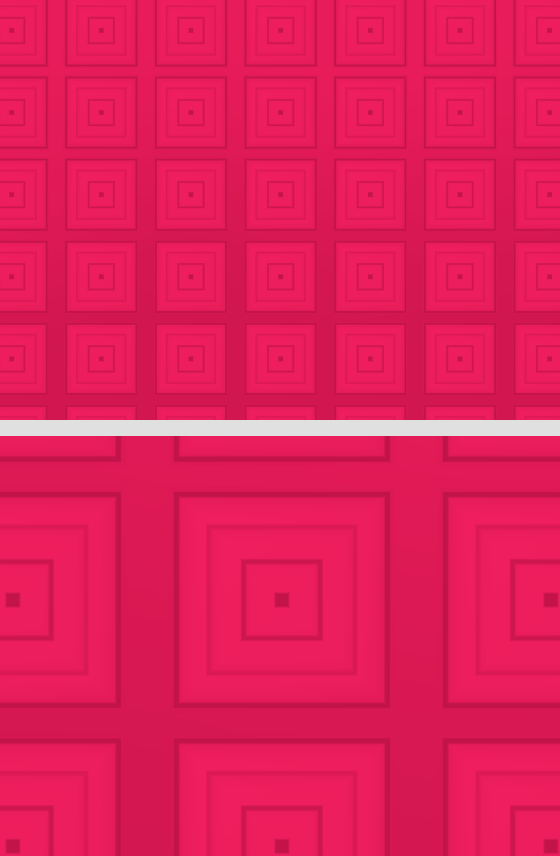
Top: the whole. Bottom: its middle third, enlarged.
Reproduce this pattern procedurally as a WebGL 2 fragment shader.

```glsl
#version 300 es
precision highp float;
// Grid of embossed crimson tiles, each holding concentric squares and a centre dot.

uniform vec2 u_resolution;
out vec4 outColor;

// Lengths are fractions of the canvas height.
const vec2 PERIOD = vec2(0.2135, 0.1955);
const vec2 TILE_CENTRE = vec2(0.0015, 0.5365); // x is measured from mid-canvas
const float TILE_HALF = 0.0862;
const float MIDDLE_HALF = 0.0597;
const float INNER_HALF = 0.0322;
const float DOT_HALF = 0.0056;

const vec3 GROUND_LIGHT = vec3(0.910, 0.110, 0.350);
const vec3 GROUND_DARK = vec3(0.820, 0.088, 0.312);
const vec3 TILE_COLOR = vec3(0.932, 0.118, 0.365);
const vec3 SHADOW_COLOR = vec3(0.835, 0.088, 0.318);
const vec3 LINE_COLOR = vec3(0.735, 0.072, 0.278);

float hash(vec2 p) {
    vec3 q = fract(vec3(p.xyx) * 0.1031);
    q += dot(q, q.yzx + 33.33);
    return fract((q.x + q.y) * q.z);
}

float valueNoise(vec2 p) {
    vec2 cell = floor(p);
    vec2 f = fract(p);
    f = f * f * (3.0 - 2.0 * f);
    float low = mix(hash(cell), hash(cell + vec2(1.0, 0.0)), f.x);
    float high = mix(hash(cell + vec2(0.0, 1.0)), hash(cell + vec2(1.0)), f.x);
    return mix(low, high, f.y);
}

// Coverage of a solid square, given the distance d to its centre in the max norm.
float squareFill(float d, float halfSize, float soft) {
    return 1.0 - smoothstep(halfSize - soft, halfSize + soft, d);
}

// Coverage of a square outline lying just inside halfSize.
float squareLine(float d, float halfSize, float width, float soft) {
    return squareFill(d, halfSize, soft) - squareFill(d, halfSize - width, soft);
}

// Shadow that is full at the edge of a square and fades towards its centre.
float innerShadow(float d, float halfSize, float depth, float soft) {
    float fade = clamp(1.0 - (halfSize - d) / depth, 0.0, 1.0);
    return fade * fade * squareFill(d, halfSize, soft);
}

// Ground darkens downwards, with a slow uneven drift.
vec3 groundColor(vec2 p, float aspect) {
    float drift = valueNoise(p * 2.3 + 4.0) - 0.5;
    float depth = 1.0 - p.y + 0.10 * (p.x / aspect - 0.5) + 0.22 * drift;
    return mix(GROUND_LIGHT, GROUND_DARK, smoothstep(0.05, 0.85, depth));
}

vec3 drawTile(vec3 ground, vec2 p, float soft) {
    float d = max(abs(p.x), abs(p.y));

    // Raised face, a little darker at the lower right
    float slope = dot(p, vec2(-0.5, 0.5)) / TILE_HALF;
    vec3 face = TILE_COLOR * (1.0 + 0.012 * slope);

    // Soft shading inside each nested square
    float shade = 0.65 * innerShadow(d, TILE_HALF, 0.024, soft);
    shade = max(shade, 0.48 * innerShadow(d, MIDDLE_HALF, 0.015, soft));
    shade = max(shade, 0.45 * innerShadow(d, INNER_HALF, 0.013, soft));
    face = mix(face, SHADOW_COLOR, shade);

    // Outlines and centre dot
    face = mix(face, LINE_COLOR, 0.24 * squareLine(d, MIDDLE_HALF, 0.0035, soft));
    face = mix(face, LINE_COLOR, 0.60 * squareLine(d, INNER_HALF, 0.0038, soft));
    face = mix(face, LINE_COLOR, 0.85 * squareFill(d, DOT_HALF, soft));
    face = mix(face, LINE_COLOR, 0.85 * squareLine(d, TILE_HALF, 0.0047, soft));

    // Faint halo around the tile
    float halo = 1.0 - smoothstep(TILE_HALF, TILE_HALF + 0.006, d);
    ground = mix(ground, SHADOW_COLOR, 0.35 * halo);
    return mix(ground, face, squareFill(d, TILE_HALF, soft));
}

void main() {
    vec2 p = gl_FragCoord.xy / u_resolution.y;
    float aspect = u_resolution.x / u_resolution.y;
    float soft = max(0.8 / u_resolution.y, 0.0012);

    vec2 centre = TILE_CENTRE + vec2(0.5 * aspect, 0.0);
    vec2 local = (fract((p - centre) / PERIOD + 0.5) - 0.5) * PERIOD;

    outColor = vec4(drawTile(groundColor(p, aspect), local, soft), 1.0);
}
```
